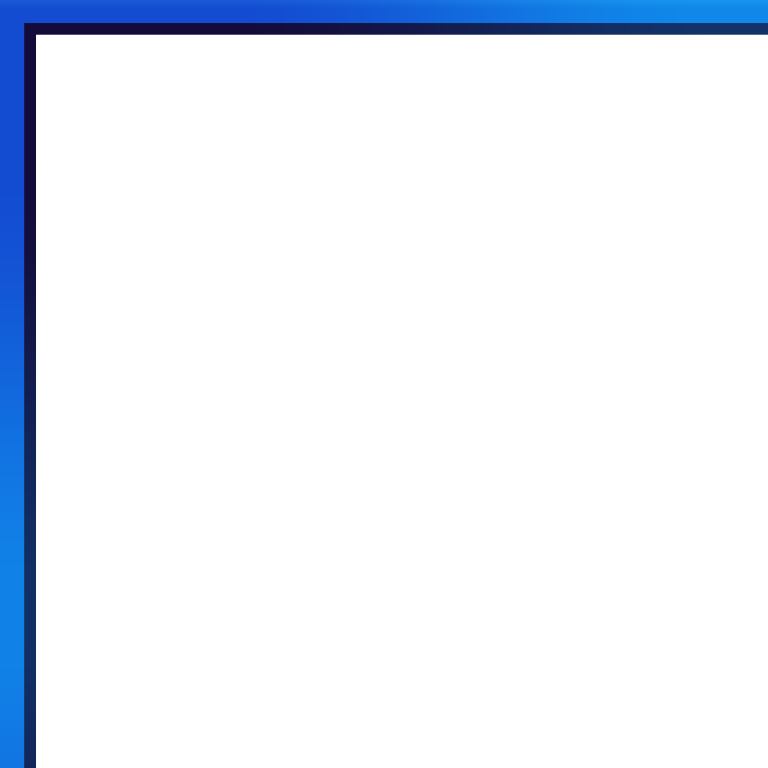
This background is drawn by a WebGL 1 fragment shader. Its source:

```glsl
precision highp float;
// A white sheet with a blue gradient frame and navy inner line on its top and left sides.

uniform vec2 u_resolution;

#define BAND_WIDTH vec2(0.0315, 0.0300)
#define FRAME_WIDTH vec2(0.0469, 0.0452)
#define ROYAL_BLUE vec3(0.075, 0.295, 0.820)
#define SKY_BLUE vec3(0.063, 0.530, 0.915)
#define NAVY_DEEP vec3(0.075, 0.045, 0.225)
#define NAVY_LIGHT vec3(0.070, 0.195, 0.410)
#define PAPER vec3(1.0)
#define RIM_LIGHT 0.05

// Coverage of the sheet that lies right of and below a corner.
float sheetMask(vec2 fromCorner, vec2 corner, vec2 pixel) {
    vec2 inside = clamp((fromCorner - corner) / pixel + 0.5, 0.0, 1.0);
    return inside.x * inside.y;
}

void main() {
    vec2 pixel = 1.0 / u_resolution;
    vec2 uv = gl_FragCoord.xy * pixel;
    vec2 p = vec2(uv.x, 1.0 - uv.y); // measured from the top left corner

    // Brightening along each arm, with a slight fade at the foot of the left one.
    float topGlow = smoothstep(0.28, 0.92, p.x);
    float leftGlow = smoothstep(0.20, 0.80, p.y) * 0.92;
    leftGlow -= 0.25 * smoothstep(0.82, 1.05, p.y);
    float glow = max(topGlow, leftGlow);

    // Outer band, with a faint light along the top rim.
    vec3 band = mix(ROYAL_BLUE, SKY_BLUE, glow);
    band += RIM_LIGHT * vec3(0.5, 1.0, 0.4) * (1.0 - smoothstep(0.0, 0.012, p.y));

    // Inner line, then the paper.
    vec3 line = mix(NAVY_DEEP, NAVY_LIGHT, glow);
    vec3 color = mix(band, line, sheetMask(p, BAND_WIDTH, pixel));
    color = mix(color, PAPER, sheetMask(p, FRAME_WIDTH, pixel));

    gl_FragColor = vec4(color, 1.0);
}
```
